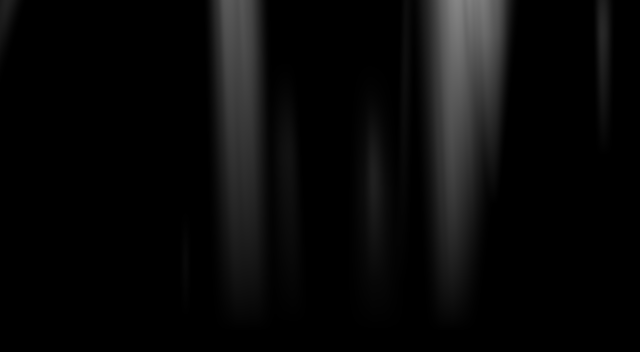
Reproduce this background procedurally as a Shadertoy shader.

```glsl
const int SHAFT_COUNT = 11;
const float FALLOFF = 0.9;          // shape of the fade toward the floor
const float STREAK_DEPTH = 0.32;    // contrast of the fine streaks
const float STREAK_LEAN = 0.022;    // sideways drift of streaks with height
const vec2 COARSE_STREAKS = vec2(62.0, 1.2);
const vec2 FINE_STREAKS = vec2(135.0, 2.0);
const vec3 LIGHT_COLOR = vec3(1.0);

// Left edge, crest and right edge of each shaft at the top of the canvas
const vec3 TOP[SHAFT_COUNT] = vec3[](
    vec3(0.317, 0.357, 0.425), vec3(0.365, 0.393, 0.420),
    vec3(0.415, 0.445, 0.460), vec3(0.550, 0.575, 0.610),
    vec3(0.570, 0.580, 0.600), vec3(0.625, 0.635, 0.650),
    vec3(0.640, 0.712, 0.810), vec3(0.720, 0.772, 0.815),
    vec3(0.925, 0.941, 0.962), vec3(-0.03, 0.012, 0.042),
    vec3(0.280, 0.290, 0.300));

// The same three positions at the bottom
const vec3 BASE[SHAFT_COUNT] = vec3[](
    vec3(0.330, 0.378, 0.435), vec3(0.370, 0.405, 0.432),
    vec3(0.415, 0.460, 0.490), vec3(0.535, 0.590, 0.645),
    vec3(0.565, 0.585, 0.610), vec3(0.610, 0.625, 0.640),
    vec3(0.665, 0.700, 0.745), vec3(0.790, 0.772, 0.755),
    vec3(0.935, 0.945, 0.955), vec3(-0.30, -0.16, -0.12),
    vec3(0.280, 0.290, 0.300));

// Height where light starts, is fullest, ends above; then its strength
const vec4 FADE[SHAFT_COUNT] = vec4[](
    vec4(0.06, 1.00, 2.00, 0.37), vec4(0.06, 0.85, 2.00, 0.10),
    vec4(0.08, 0.55, 0.85, 0.07), vec4(0.06, 0.45, 0.85, 0.07),
    vec4(0.20, 0.50, 0.75, 0.05), vec4(0.20, 0.80, 2.00, 0.05),
    vec4(0.06, 1.00, 2.00, 0.50), vec4(0.42, 0.90, 2.00, 0.25),
    vec4(0.56, 0.90, 1.20, 0.15), vec4(0.60, 1.00, 2.00, 0.12),
    vec4(0.10, 0.25, 0.42, 0.03));

float hash(vec2 p) {
    return fract(sin(dot(p, vec2(127.1, 311.7))) * 43758.5453);
}

float valueNoise(vec2 p) {
    vec2 cell = floor(p);
    vec2 f = fract(p);
    f = f * f * (3.0 - 2.0 * f);
    float low = mix(hash(cell), hash(cell + vec2(1.0, 0.0)), f.x);
    float high = mix(hash(cell + vec2(0.0, 1.0)), hash(cell + 1.0), f.x);
    return mix(low, high, f.y);
}

// Soft ridge across x: left edge, crest, right edge
float ridge(float x, vec3 span) {
    float rise = clamp((x - span.x) / max(span.y - span.x, 0.001), 0.0, 1.0);
    float fall = clamp((span.z - x) / max(span.z - span.y, 0.001), 0.0, 1.0);
    return smoothstep(0.0, 1.0, rise) * smoothstep(0.0, 1.0, fall);
}

float shaft(vec2 uv, vec3 top, vec3 base, vec4 fade) {
    float rise = clamp((uv.y - fade.x) / (fade.y - fade.x), 0.0, 1.0);
    float height = pow(rise, FALLOFF) * (1.0 - smoothstep(fade.y, fade.z, uv.y));
    return fade.w * height * ridge(uv.x, mix(base, top, uv.y));
}

void mainImage(out vec4 fragColor, in vec2 fragCoord) {
    vec2 uv = fragCoord / iResolution.xy;

    // Sum the light shafts
    float light = 0.0;
    for (int i = 0; i < SHAFT_COUNT; i++) {
        light += shaft(uv, TOP[i], BASE[i], FADE[i]);
    }

    // Vertical streaks inside the light
    vec2 leaned = uv + vec2(STREAK_LEAN * uv.y, 0.0);
    float streak = mix(valueNoise(leaned * COARSE_STREAKS),
                       valueNoise(leaned * FINE_STREAKS), 0.4);
    light *= 1.0 + STREAK_DEPTH * (streak - 0.5);

    fragColor = vec4(LIGHT_COLOR * light, 1.0);
}
```
